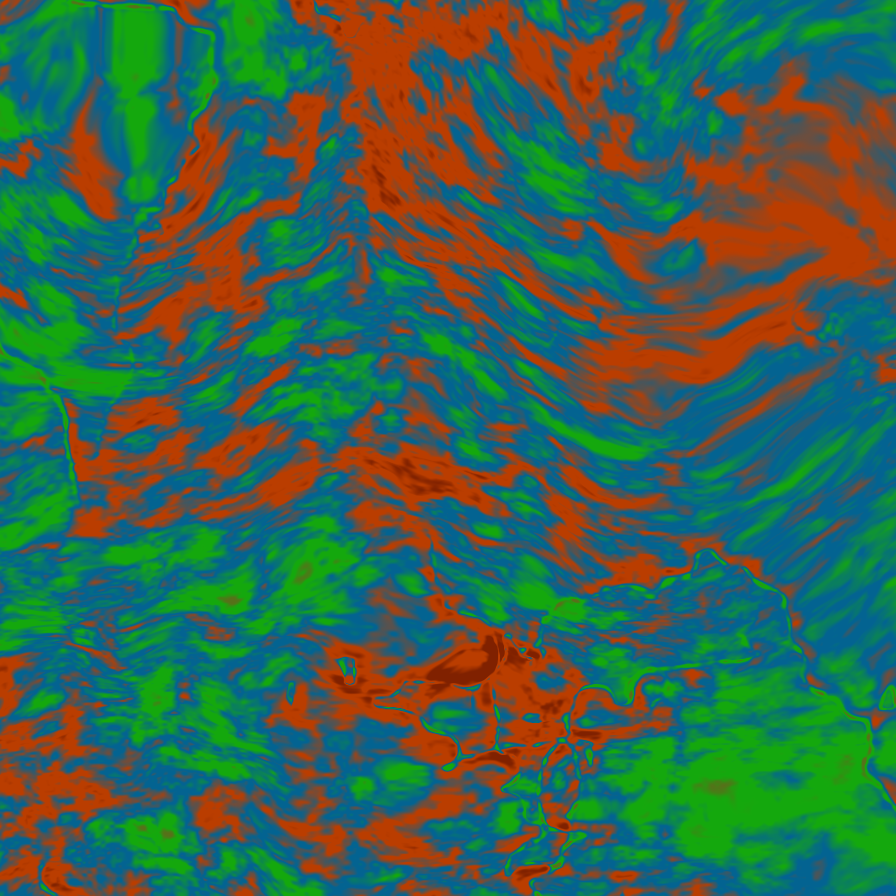
Write a WebGL 2 fragment shader that draws this texture map.

```glsl
#version 300 es
precision highp float;
// Draws a false-colour relief map: warped green, blue and orange strata cut by thin faults.

uniform vec2 u_resolution;
out vec4 fragColor;

// Colour ramp, from low to high field values
const vec3 OLIVE = vec3(0.34, 0.44, 0.10);
const vec3 GREEN = vec3(0.08, 0.66, 0.05);
const vec3 BLUE  = vec3(0.01, 0.39, 0.57);
const vec3 RUST  = vec3(0.73, 0.24, 0.00);
const vec3 DARK  = vec3(0.50, 0.13, 0.00);

// Shape of the field
const vec2  PATCH_SCALE  = vec2(4.5, 8.0);
const vec2  GRAIN_SCALE  = vec2(9.0, 17.0);
const vec2  THREAD_SCALE = vec2(14.0, 25.0);
const vec2  FAULT_SCALE  = vec2(2.3, 3.1);
const float PATCH_GAIN   = 0.72;
const float GRAIN_GAIN   = 0.74;
const float THREAD_GAIN  = 1.9;
const float GRAIN_DECAY  = 0.88;
const float FLANK_WIDTH  = 0.010;
const float CORE_WIDTH   = 0.0032;
const int   FAULT_SETS   = 2;
const vec2  SWIRL_CENTRE = vec2(0.86, 0.82);
const float SWIRL_TURN   = 1.2;

float hash(ivec2 cell) {
  uvec2 u = uvec2(cell);
  uint h = u.x * 1664525u + u.y * 374761393u + 1013904u;
  h = (h ^ (h >> 15u)) * 2246822519u;
  h = (h ^ (h >> 13u)) * 3266489917u;
  h ^= h >> 16u;
  return float(h >> 8u) / 16777216.0;
}

// Value noise in -1..1
float noise(vec2 p) {
  ivec2 i = ivec2(floor(p));
  vec2 f = fract(p);
  f = f * f * (3.0 - 2.0 * f);
  float low  = mix(hash(i), hash(i + ivec2(1, 0)), f.x);
  float high = mix(hash(i + ivec2(0, 1)), hash(i + ivec2(1, 1)), f.x);
  return 2.0 * mix(low, high, f.y) - 1.0;
}

float grain(vec2 p, float decay) {
  float sum = 0.0, amp = 1.0;
  for (int i = 0; i < 5; i++) {
    sum += amp * noise(p);
    p = p * 2.0 + vec2(17.3, 9.1);
    amp *= decay;
  }
  return sum;
}

// Thin winding ridges, centred on zero
float threads(vec2 p) {
  float a = abs(noise(p)), b = abs(noise(p * 2.1 + 31.7));
  return 0.34 - a + 0.75 * (0.34 - b);
}

float blob(vec2 p, vec2 centre, vec2 size) {
  vec2 d = (p - centre) / size;
  return exp(-dot(d, d));
}

// Bends the layers: a swirl in one corner, then slow and fine waves
vec2 warp(vec2 p) {
  vec2 r = p - SWIRL_CENTRE;
  float turn = SWIRL_TURN * exp(-14.0 * dot(r, r));
  float c = cos(turn), s = sin(turn);
  vec2 q = SWIRL_CENTRE + mat2(c, -s, s, c) * r;
  q += vec2(0.04, 0.10) * vec2(noise(p * 3.0 + 4.2), noise(p * 3.2 + 12.6));
  return q + 0.014 * vec2(noise(p * 14.0 + 41.0), noise(p * 15.0 + 73.0));
}

float faultField(vec2 p) {
  return noise(p) + 0.13 * noise(p * 4.0) + 0.06 * noise(p * 13.0);
}

// Rust flanks beside a broken green core, along noise contours
float faults(vec2 p) {
  const float STEP = 0.004;
  float broken = 0.7 + 0.6 * noise(p * 120.0);
  float sum = 0.0;
  for (int i = 0; i < FAULT_SETS; i++) {
    vec2 q = p * FAULT_SCALE + 6.4 + 13.7 * float(i);
    float f = faultField(q);
    vec2 slope = vec2(faultField(q + vec2(STEP * FAULT_SCALE.x, 0.0)),
                      faultField(q + vec2(0.0, STEP * FAULT_SCALE.y))) - f;
    float d = f / max(length(slope) / STEP, 1.2);
    float flank = d / FLANK_WIDTH;
    float core = (d - 0.7 * FLANK_WIDTH) / CORE_WIDTH;
    float strength = smoothstep(-0.35, 0.25, noise(q * 1.6 + 55.0));
    sum += strength * (1.3 * exp(-flank * flank) - 2.6 * broken * exp(-core * core));
  }
  return sum;
}

// Broad leaning of each region toward green or rust
float regions(vec2 p) {
  return 0.85 * blob(p, vec2(0.90, 0.70), vec2(0.18, 0.25))
       + 0.9 * blob(p, vec2(0.03, 0.10), vec2(0.12, 0.16))
       + 0.6 * blob(p, vec2(0.30, 0.84), vec2(0.30, 0.12))
       - 1.3 * blob(p, vec2(0.10, 0.94), vec2(0.17, 0.10))
       - 0.9 * blob(p, vec2(0.90, 0.13), vec2(0.26, 0.18));
}

vec3 ramp(float v) {
  vec3 c = mix(OLIVE, GREEN, smoothstep(-3.3, -2.1, v));
  c = mix(c, BLUE, clamp((v + 1.55) / 1.25, 0.0, 1.0));
  c = mix(c, RUST, clamp((v + 0.05) / 1.15, 0.0, 1.0));
  return mix(c, DARK, smoothstep(1.6, 2.9, v));
}

void main() {
  vec2 p = gl_FragCoord.xy / min(u_resolution.x, u_resolution.y);
  vec2 q = warp(p);
  float calm = smoothstep(0.6, 0.95, p.x);
  float v = PATCH_GAIN * noise(q * PATCH_SCALE + 23.0)
          + GRAIN_GAIN * grain(q * GRAIN_SCALE, GRAIN_DECAY - 0.16 * calm)
          + THREAD_GAIN * (1.0 - 0.45 * calm) * threads(q * THREAD_SCALE + 8.0)
          + regions(p) + faults(p);
  fragColor = vec4(ramp(v), 1.0);
}
```
